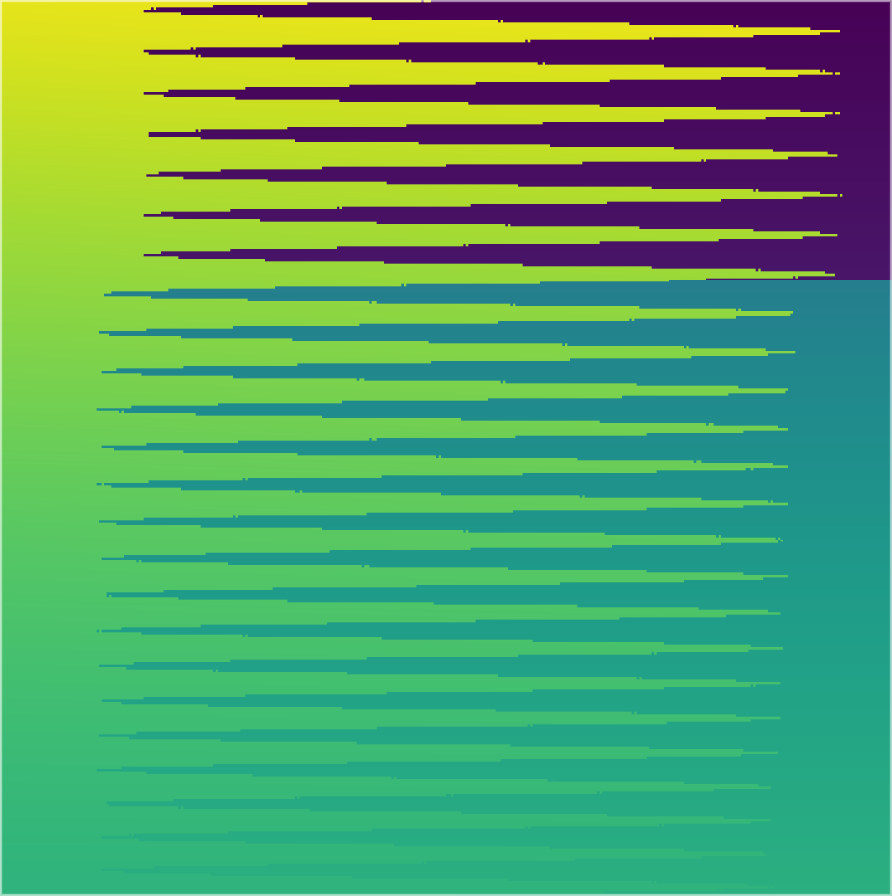
Write a Shadertoy shader that draws this background.

```glsl
#define ROWS 360.0
#define FLECK 0.012
#define FIRST_TIP 0.0117
#define SPACING 0.04672
#define SQUEEZE 0.000217
#define BREAK_DEPTH 0.3125
#define BORDER 0.0022
#define BORDER_TINT 0.6
#define SAMPLES 3

// Polynomial colour ramp: violet, teal, green, yellow
vec3 ramp(float t) {
    const vec3 c0 = vec3(0.2777, 0.0054, 0.3341);
    const vec3 c1 = vec3(0.1051, 1.4046, 1.3846);
    const vec3 c2 = vec3(-0.3309, 0.2148, 0.0951);
    const vec3 c3 = vec3(-4.6342, -5.7991, -19.3324);
    const vec3 c4 = vec3(6.2283, 14.1799, 56.6906);
    const vec3 c5 = vec3(4.7764, -13.7451, -65.3530);
    const vec3 c6 = vec3(-5.4355, 4.6459, 26.3124);
    return c0 + t * (c1 + t * (c2 + t * (c3 + t * (c4 + t * (c5 + t * c6)))));
}

float hash(vec2 p) {
    vec3 q = fract(p.xyx * vec3(0.1031, 0.1030, 0.0973));
    q += dot(q, q.yzx + 33.33);
    return fract((q.x + q.y) * q.z);
}

// Wedge index at a given depth; the spacing tightens downwards
float wedgeIndex(float depth) {
    float root = sqrt(SPACING * SPACING - 4.0 * SQUEEZE * (depth - FIRST_TIP));
    return (SPACING - root) / (2.0 * SQUEEZE);
}

// True on the right-hand sheet, whose wedges reach to the left
bool insideWedge(vec2 p) {
    vec2 cell = floor(p * ROWS);
    vec2 center = (cell + 0.5) / ROWS;
    vec2 reach = p.y < BREAK_DEPTH ? vec2(0.16, 0.94)
                                   : vec2(0.11, 0.91 - 0.045 * p.y);
    float across = (center.x - reach.x) / (reach.y - reach.x);
    across += FLECK * (hash(cell) - 0.5);
    float wave = cos(6.28318 * wedgeIndex(center.y));
    return wave > 1.0 - 2.0 * across;
}

// p.x runs rightwards, p.y is the depth below the top edge
vec3 sheetColor(vec2 p) {
    float d = p.y;
    float bright = 0.96 - 0.42 * d + 0.105 * d * d;
    bright += 0.02 * p.x * (1.0 - d);
    float deep = d < BREAK_DEPTH ? 0.18 * d : 0.28 + 0.5 * d - 0.15 * d * d;
    return ramp(insideWedge(p) ? deep : bright);
}

void mainImage(out vec4 fragColor, in vec2 fragCoord) {
    // Average sub-samples to smooth the stepped edges
    vec3 color = vec3(0.0);
    for (int j = 0; j < SAMPLES; j++) {
        for (int i = 0; i < SAMPLES; i++) {
            vec2 offset = (vec2(i, j) + 0.5) / float(SAMPLES) - 0.5;
            vec2 p = (fragCoord + offset) / iResolution.xy;
            color += sheetColor(vec2(p.x, 1.0 - p.y));
        }
    }
    color /= float(SAMPLES * SAMPLES);

    // Pale hairline around the canvas
    vec2 uv = fragCoord / iResolution.xy;
    vec2 inset = min(uv, 1.0 - uv);
    float pixel = 1.0 / iResolution.y;
    float edge = 1.0 - smoothstep(BORDER - pixel, BORDER + pixel, min(inset.x, inset.y));
    color = mix(color, vec3(1.0), BORDER_TINT * edge);

    fragColor = vec4(clamp(color, 0.0, 1.0), 1.0);
}
```
